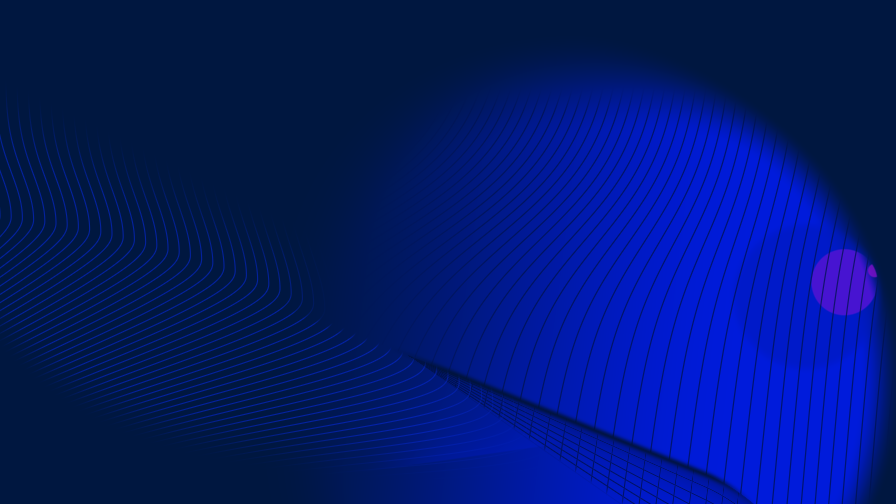
This background is drawn by a Shadertoy shader. Its source:

```glsl
// Glowing blue sphere crossed by flowing contour lines, with a wavy line sheet on a navy ground.

const vec3 NAVY = vec3(0.0, 0.09, 0.25);
const vec3 BLUE = vec3(0.0, 0.105, 0.86);
const vec3 LINE_BLUE = vec3(0.02, 0.15, 0.78);
const vec3 LINE_DARK = vec3(0.0, 0.07, 0.30);
const vec3 VIOLET = vec3(0.28, 0.08, 0.82);
const vec3 MAGENTA = vec3(0.50, 0.06, 0.80);

// Canvas units: 16 wide, 9 high.
float pixelSize() { return 9.0 / iResolution.y; }

// Coverage of thin lines at whole values of phase.
float contour(float phase, float halfWidth) {
    float slope = max(length(vec2(dFdx(phase), dFdy(phase))), 1e-4);
    float pixels = abs(fract(phase + 0.5) - 0.5) / slope;
    return clamp(halfWidth / pixelSize() + 0.5 - pixels, 0.0, 1.0);
}

float disc(vec2 p, vec2 center, float radius, float blur) {
    return 1.0 - smoothstep(-blur, blur, length(p - center) - radius);
}

// Upper edge of the folded sheet.
float ridgeHeight(float x) {
    return 5.57 - 0.4 * x - 0.25 * pow(max(x - 12.6, 0.0), 2.0);
}

// Lines that rise, kink to the right, then sweep down to the left.
float sheetPhase(vec2 p, float spacing) {
    float kink = 5.15 - 0.1 * p.x - 0.032 * p.x * p.x;
    float depth = kink - p.y;
    float below = max(depth, 0.0);
    float above = min(depth, 0.0);
    float sweep = 1.05 * (sqrt(below * below + 0.09) - 0.3) * (1.0 + 0.12 * below);
    float lean = 0.5 * (1.0 - exp(-0.8 * above * above));
    return (p.x + sweep + lean) / spacing;
}

// S-shaped lines, straighter and denser towards the right.
float spherePhase(vec2 p, float spacing) {
    float bend = 0.2 + 0.35 * 0.5 * (13.6 - p.x + length(vec2(13.6 - p.x, 0.8)));
    float turn = tanh((p.y - 5.4) / 1.7);
    return (p.x - bend * turn - 0.08 * p.y) / spacing;
}

// Sphere brightness: lit from the right, softer along the top.
float sphereLight(vec2 p) {
    vec2 center = vec2(10.2, 2.23);
    float blur = mix(0.85, 0.35, smoothstep(10.0, 14.0, p.x));
    float body = 1.0 - smoothstep(-1.7 * blur, 0.6 * blur, length(p - center) - 5.72);
    float gradient = smoothstep(4.3, 13.6, p.x - 0.12 * (p.y - 4.0));
    return body * gradient;
}

float sheetMask(vec2 p, float ridge) {
    float top = smoothstep(0.0, 1.5, 7.7 - 0.5 * p.x - p.y);
    float bottom = smoothstep(-0.1, 0.9, p.y - 0.4 - 2.46 * exp(-0.45 * p.x));
    float fold = smoothstep(-0.05, 0.15, ridge - p.y);
    fold = mix(1.0, fold, smoothstep(4.8, 6.0, p.x));
    return top * bottom * fold * (1.0 - smoothstep(7.2, 10.0, p.x));
}

void mainImage(out vec4 fragColor, in vec2 fragCoord) {
    vec2 p = fragCoord / iResolution.xy * vec2(16.0, 9.0);
    float px = pixelSize();
    float ridge = ridgeHeight(p.x);
    float light = sphereLight(p);
    vec3 color = mix(NAVY, BLUE, light);

    // Faint halo and the violet spot with its bright rim.
    color = mix(color, vec3(0.0, 0.10, 0.74), 0.6 * disc(p, vec2(14.4, 3.7), 1.28, 0.12));
    float spot = disc(p, vec2(15.08, 3.96), 0.59, px);
    color = mix(color, VIOLET, spot * smoothstep(0.1, 0.5, light));
    color = mix(color, MAGENTA, 0.8 * spot * disc(p, vec2(15.62, 4.17), 0.12, px));

    // Pale swell under the fold.
    float swell = p.y - 0.63 - 0.145 * (p.x - 6.9);
    float swellSpan = smoothstep(6.3, 8.2, p.x) * (1.0 - smoothstep(9.2, 10.6, p.x));
    float swellGlow = smoothstep(-px, px, swell) * exp(-1.6 * max(swell, 0.0));
    color = mix(color, BLUE, 0.28 * swellGlow * swellSpan);

    // Dark lines over the sphere.
    float over = smoothstep(-px, px, p.y - ridge);
    float reach = smoothstep(5.5, 9.5, p.x) * (1.0 - smoothstep(6.9, 7.5, p.y));
    float sphereLines = contour(spherePhase(p, 0.235), 0.011);
    color = mix(color, LINE_DARK, 0.75 * sphereLines * over * reach * smoothstep(0.0, 0.3, light));

    // Crossed mesh fanning out below the ridge.
    float run = max(p.x - 7.29, 0.05);
    float fan = (ridge - p.y) / (0.3 * run);
    float wedge = step(7.29, p.x) * (1.0 - over) * (1.0 - smoothstep(0.85, 1.05, fan));
    float mesh = max(contour(fan * 7.0, 0.010), contour(spherePhase(p, 0.2), 0.010));
    float shade = 0.5 * exp(-4.0 * max(fan, 0.0));
    color = mix(color, LINE_DARK * 0.8, wedge * max(shade, 0.7 * mesh));
    float crest = exp(-pow((p.y - ridge) / 0.06, 2.0)) * smoothstep(6.8, 8.2, p.x);
    color = mix(color, NAVY * 0.8, 0.8 * crest * (1.0 - smoothstep(12.6, 13.6, p.x)));

    // Blue lines of the wavy sheet.
    float sheetLines = contour(sheetPhase(p, 0.2), 0.010);
    color = mix(color, LINE_BLUE, 0.7 * sheetLines * sheetMask(p, ridge));

    fragColor = vec4(color, 1.0);
}
```
